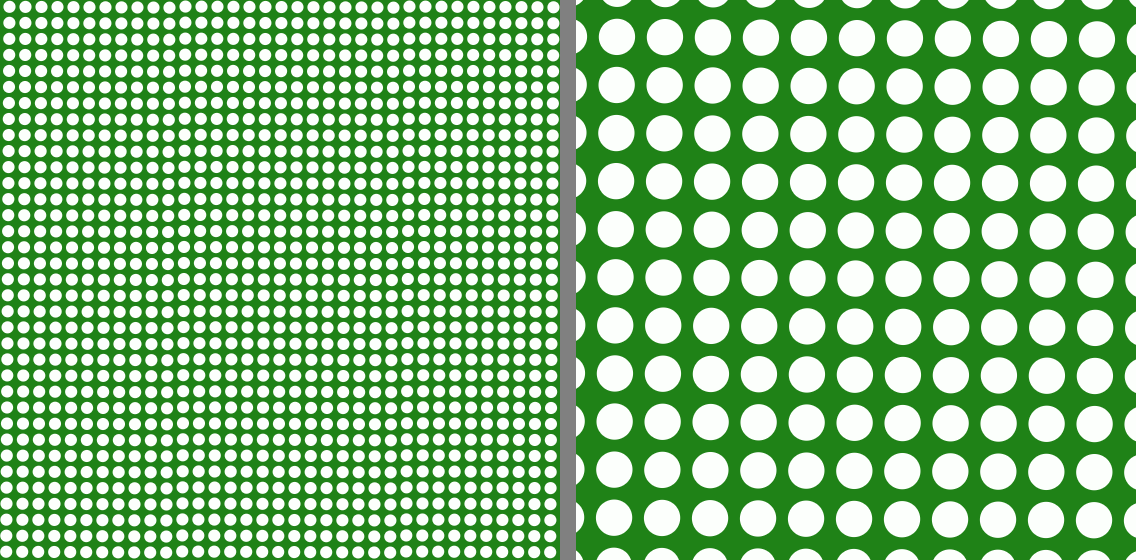
Left, the full canvas; right, a detail of the centre.
This pattern is drawn by a WebGL 1 fragment shader. Its source:

```glsl
precision highp float;
// White polka dots on green, in a slightly turned grid that steps back every few columns.

#define PITCH vec2(0.02857, 0.02862)
#define FIRST_DOT vec2(0.0170, 0.0117)
#define DOT_RADIUS 0.0108
#define COLUMN_LEAN 0.006
#define COLUMN_DROP 0.00015
#define TILE_COLUMNS 14.0
#define TILE_START 3.0
#define GREEN vec3(0.12, 0.51, 0.09)
#define WHITE vec3(0.99, 1.0, 0.99)

uniform vec2 u_resolution;

// Signed distance to the nearest dot; p is measured from the top left.
float dotDistance(vec2 p) {
  // Columns lean to the left on the way down.
  vec2 offset = p - FIRST_DOT;
  offset.x += COLUMN_LEAN * p.y;
  float column = floor(offset.x / PITCH.x + 0.5);
  offset.x -= column * PITCH.x;

  // Rows sink from column to column, then start afresh with each tile.
  float tileColumn = mod(column + TILE_START, TILE_COLUMNS);
  offset.y -= COLUMN_DROP * tileColumn;
  offset.y -= floor(offset.y / PITCH.y + 0.5) * PITCH.y;

  return length(offset) - DOT_RADIUS;
}

void main() {
  vec2 p = gl_FragCoord.xy / u_resolution;
  p.y = 1.0 - p.y;

  // Edge smoothing one pixel wide.
  float pixel = 1.0 / min(u_resolution.x, u_resolution.y);
  float coverage = clamp(0.5 - dotDistance(p) / pixel, 0.0, 1.0);

  gl_FragColor = vec4(mix(GREEN, WHITE, coverage), 1.0);
}
```
